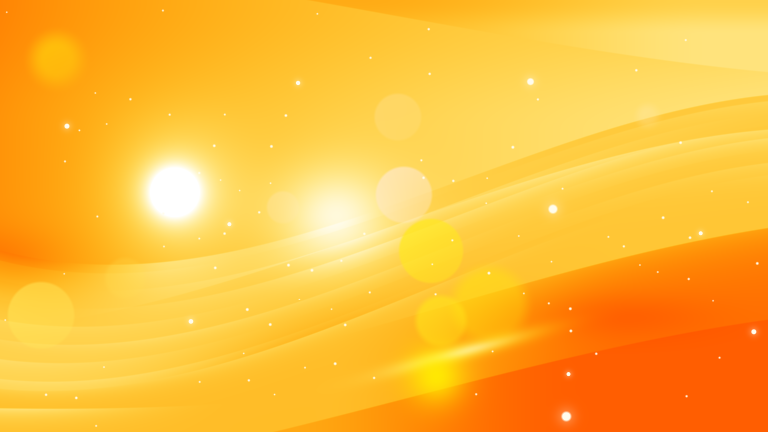
This background is drawn by a Shadertoy shader. Its source:

```glsl
#define WIDTH 1.7778
#define BLUE_FALLOFF 6.2
#define STRANDS 7
#define STRAND_DEPTH 0.045
#define SPARK_CELL 0.068
#define SPARK_CHANCE 0.36
#define SPARK_SIZE 0.0026
#define PX (1.0 / iResolution.y)

// Control heights of the flowing edges, left to right
const vec4 VEIL = vec4(1.10, 1.05, 0.888, 0.833);
const vec4 CREST = vec4(0.42, 0.263, 0.72, 0.78);
const vec4 FOLD = vec4(0.24, 0.288, 0.652, 0.70);
const vec4 TROUGH = vec4(0.10, 0.041, 0.507, 0.58);
const vec4 EMBER = vec4(0.07, 0.107, 0.38, 0.472);
const vec4 FLOOR = vec4(-0.12, -0.053, 0.178, 0.26);
const vec4 HEM = vec4(0.055, 0.045, 0.10, 0.30);

// Soft discs: centre, radius, opacity; then edge softness and blue tint
const vec4 DISCS[10] = vec4[10](
    vec4(0.132, 0.861, 0.055, 0.55), vec4(0.921, 0.729, 0.054, 0.28),
    vec4(0.655, 0.520, 0.037, 0.30), vec4(0.935, 0.549, 0.065, 0.75),
    vec4(0.998, 0.419, 0.074, 0.80), vec4(0.095, 0.270, 0.077, 0.55),
    vec4(1.134, 0.294, 0.085, 0.50), vec4(1.021, 0.257, 0.058, 0.65),
    vec4(0.290, 0.356, 0.046, 0.20), vec4(1.500, 0.731, 0.024, 0.45));
const vec2 DISC_LOOK[10] = vec2[10](
    vec2(0.45, 0.05), vec2(0.03, 0.70), vec2(0.04, 0.75), vec2(0.02, 0.78),
    vec2(0.02, 0.12), vec2(0.02, 0.35), vec2(0.22, 0.05), vec2(0.12, 0.10),
    vec2(0.10, 0.35), vec2(0.50, 0.65));

// Large sparks: centre and radius
const vec3 FLARES[10] = vec3[10](
    vec3(1.280, 0.516, 0.0130), vec3(0.155, 0.708, 0.0075),
    vec3(1.228, 0.811, 0.0100), vec3(1.311, 0.036, 0.0140),
    vec3(0.442, 0.256, 0.0070), vec3(1.745, 0.232, 0.0075),
    vec3(0.531, 0.481, 0.0060), vec3(0.690, 0.808, 0.0065),
    vec3(1.316, 0.134, 0.0060), vec3(1.622, 0.460, 0.0060));

float hash(vec2 p) {
    return fract(sin(dot(p, vec2(127.1, 311.7))) * 43758.5453);
}

// Signed height above a cubic curve
float above(vec2 p, vec4 c) {
    float t = p.x / WIDTH, s = 1.0 - t;
    return p.y - dot(c, vec4(s * s * s, 3.0 * s * s * t, 3.0 * s * t * t, t * t * t));
}

float under(float d) { return smoothstep(PX, -PX, d); }

float glow(vec2 p, vec2 centre, vec2 size) {
    vec2 q = (p - centre) / size;
    return exp(-dot(q, q));
}

// Warmth of the layered sheets, from red-orange to pale yellow
float sheets(vec2 p) {
    float x = p.x;
    float tone = 0.58 + 0.34 * (1.0 - exp(-1.4 * x)) - 0.06 * smoothstep(0.7, 1.0, p.y);

    float veil = mix(0.74, 0.89, smoothstep(0.8, 1.65, x)) - 0.07 * smoothstep(0.92, 1.0, p.y);
    tone = mix(veil, tone, under(above(p, VEIL)));

    float d = above(p, CREST);
    float body = mix(0.82, 0.79, smoothstep(0.8, 1.5, x));
    body -= 0.25 * exp(min(d, 0.0) / 0.06) * smoothstep(0.4, 0.0, x);
    tone = mix(tone, body, under(d));

    d = above(p, FOLD);
    float sheen = 0.09 * exp(min(d, 0.0) / 0.035) * smoothstep(0.5, 1.4, x);
    tone = mix(tone, 0.775 + sheen, under(d) * smoothstep(0.0, 0.9, x));

    // Thin translucent strands between crest and trough
    for (int i = 0; i < STRANDS; i++) {
        float k = (float(i) + 0.5) / float(STRANDS);
        float r = hash(vec2(float(i), 4.0));
        d = above(p, mix(CREST, TROUGH, k));
        float fade = 0.4 + 0.6 * sin(3.0 * x + 6.28 * r);
        tone += STRAND_DEPTH * fade * under(d) * exp(min(d, 0.0) / (0.02 + 0.04 * r));
    }

    d = above(p, TROUGH);
    tone -= 0.08 * exp(-abs(d) / 0.04) * glow(p, vec2(0.72, 0.24), vec2(0.28, 0.3));
    float low = 0.74 + 0.08 * exp(min(d, 0.0) / 0.025);
    tone = mix(tone, low, under(d) * smoothstep(1.5, 0.7, x));

    d = above(p, EMBER);
    float ember = mix(0.43, 0.63, exp(min(d, 0.0) / 0.07));
    tone = mix(tone, ember, under(d) * smoothstep(0.75, 1.45, x));

    d = above(p, FLOOR);
    tone = mix(tone, mix(0.66, 0.37, smoothstep(0.65, 1.35, x)), under(d));

    d = above(p, HEM);
    tone += 0.13 * under(d) * exp(min(d, 0.0) / 0.03) * smoothstep(0.55, 0.0, x);
    return tone;
}

float sparks(vec2 p) {
    vec2 cell = floor(p / SPARK_CELL);
    vec2 seat = 0.15 + 0.7 * vec2(hash(cell), hash(cell + 17.3));
    float r = SPARK_SIZE * mix(0.5, 1.2, hash(cell + 5.1));
    float density = SPARK_CHANCE * (0.25 + exp(-pow((p.y - 0.42) / 0.27, 2.0)));
    float dist = length(p - (cell + seat) * SPARK_CELL);
    float light = step(hash(cell + 41.7), density) * smoothstep(r + PX, r - PX, dist);
    for (int i = 0; i < 10; i++) {
        float q = length(p - FLARES[i].xy) / FLARES[i].z;
        light += 0.85 * smoothstep(1.0, 0.5, q) + 0.25 * exp(-q * q * 0.4);
    }
    return min(light, 1.0);
}

void mainImage(out vec4 fragColor, in vec2 fragCoord) {
    vec2 p = fragCoord / iResolution.y;
    float tone = sheets(p);

    // Light blooms, shadows and the slanted streak
    tone += 0.18 * glow(p, vec2(0.40, 0.555), vec2(0.16)) + 0.22 * glow(p, vec2(0.40, 0.555), vec2(0.07));
    tone += 0.17 * glow(p, vec2(0.77, 0.50), vec2(0.15, 0.13));
    tone -= 0.10 * glow(p, vec2(0.0, 0.40), vec2(0.16, 0.07));
    tone -= 0.08 * glow(p, vec2(1.43, 0.27), vec2(0.2, 0.05));
    vec2 q = mat2(0.966, -0.259, 0.259, 0.966) * (p - vec2(1.088, 0.19));
    tone += 0.28 * glow(q, vec2(0.0), vec2(0.17, 0.018));

    tone = clamp(tone, 0.34, 1.0);
    vec3 color = vec3(1.0, tone, pow(tone, BLUE_FALLOFF));
    color = mix(color, vec3(1.0, 0.95, 0.0), 0.85 * glow(p, vec2(1.01, 0.13), vec2(0.065)));

    for (int i = 0; i < 10; i++) {
        vec4 disc = DISCS[i];
        vec2 local = (p - disc.xy) / disc.z;
        float soft = DISC_LOOK[i].x + PX / disc.z;
        float cover = smoothstep(1.0 + soft, 1.0 - soft, length(local));
        float shade = clamp(0.75 + 0.25 * dot(local, vec2(-0.5, 0.7)), 0.0, 1.0);
        color = mix(color, vec3(1.0, 0.91, DISC_LOOK[i].y), cover * disc.w * shade);
    }
    color = mix(color, vec3(1.0, 0.99, 0.93), sparks(p));
    fragColor = vec4(color, 1.0);
}
```
